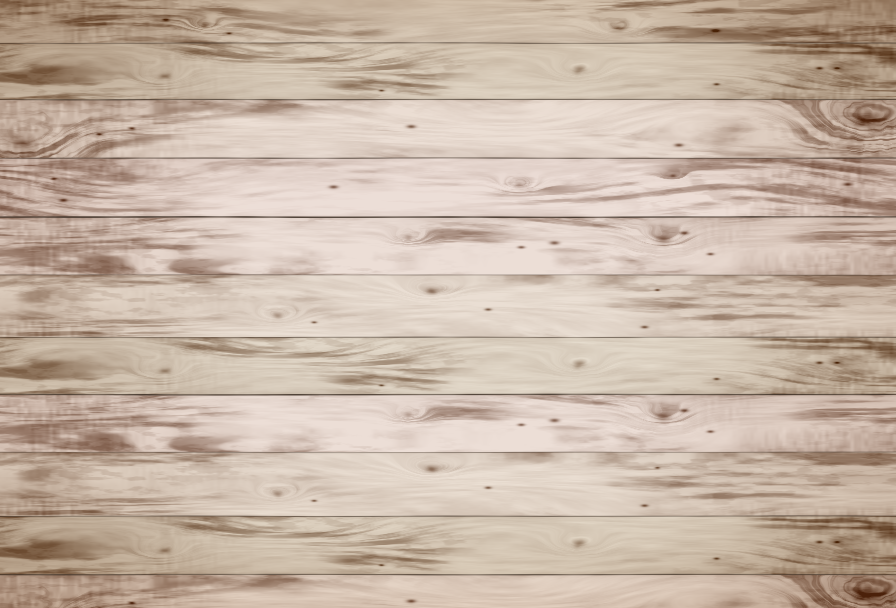
Give the GLSL for this texture, as a WebGL 2 fragment shader.

```glsl
#version 300 es
precision highp float;
uniform vec2 u_resolution;
out vec4 outColor;

const vec3 DARK_WOOD = vec3(0.54, 0.43, 0.35);
const vec3 PALE_PAINT = vec3(0.875, 0.825, 0.775);
const vec3 GAP = vec3(0.25, 0.20, 0.16);
const vec3 PINK_SHIFT = vec3(0.012, -0.002, 0.018);
const vec3 AGED = vec3(1.0, 0.965, 0.91);

// Board edges from top to bottom, and which plank lies in each row
const float EDGES[12] = float[](1.025, 0.929, 0.836, 0.740, 0.643, 0.548,
                                0.445, 0.351, 0.256, 0.151, 0.055, -0.04);
const int PLANKS[11] = int[](5, 2, 3, 4, 0, 1, 2, 0, 1, 2, 3);

// Per plank: shade, pinkness, strength of the gap above
const vec3 TRAITS[6] = vec3[](vec3(0.0, 0.8, 1.0), vec3(0.03, 0.1, 0.5),
    vec3(0.10, -0.5, 0.65), vec3(0.0, 0.5, 0.8), vec3(-0.03, 1.0, 0.75), vec3(0.12, -0.3, 0.0));

// Two knots per plank: x, height within the board, size
const vec3 KNOTS[12] = vec3[](
    vec3(0.355, 0.6, 0.012), vec3(-0.065, 0.65, 0.007),
    vec3(-0.027, 0.74, 0.009), vec3(-0.28, 0.35, 0.008),
    vec3(-0.465, 0.42, 0.009), vec3(0.216, 0.53, 0.010),
    vec3(0.69, 0.68, 0.022), vec3(-0.70, 0.25, 0.020),
    vec3(0.116, 0.55, 0.007), vec3(0.37, 0.7, 0.005),
    vec3(0.28, 0.25, 0.009), vec3(-0.40, 0.3, 0.006));

float hash(vec2 p) {
    vec3 q = fract(p.xyx * 0.1031);
    q += dot(q, q.yzx + 33.33);
    return fract((q.x + q.y) * q.z);
}

float noise(vec2 p) {
    vec2 i = floor(p), f = fract(p);
    f = f * f * (3.0 - 2.0 * f);
    float low = mix(hash(i), hash(i + vec2(1, 0)), f.x);
    float high = mix(hash(i + vec2(0, 1)), hash(i + vec2(1, 1)), f.x);
    return mix(low, high, f.y);
}

float fbm(vec2 p) {
    float sum = 0.0, amp = 0.533;
    for (int i = 0; i < 4; i++) {
        sum += amp * noise(p);
        p = p * 2.03 + 17.7;
        amp *= 0.5;
    }
    return sum;
}

// Soft elliptical spot, one at its centre
float spot(vec2 p, vec2 radius) {
    vec2 d = p / radius;
    return exp(-dot(d, d));
}

// Brightness of a plank: 1 is paint, 0 is bare wood
float plankTone(vec2 p, float height, int plank, float side) {
    vec2 q = p + float(plank) * vec2(7.3, 3.1) + 11.0;
    float bulge = 0.0, core = 0.0, specks = 0.0;
    for (int i = 0; i < 2; i++) {
        vec3 k = KNOTS[plank * 2 + i];
        vec2 d = p - vec2(k.x, k.y * height);
        d.y += 0.3 * k.z * (noise(q * 90.0) - 0.5);
        bulge += spot(d, k.z * vec2(4.5, 1.8)) * k.z * 90.0;
        core += spot(d, k.z * vec2(1.0, 0.55)) * (0.5 + 16.0 * k.z);
    }
    // Small dark nail marks
    for (int i = 0; i < 4; i++) {
        vec2 id = vec2(float(plank) * 5.0 + 2.0, float(i) * 3.0 + 1.0);
        vec2 at = vec2(mix(-0.72, 0.72, hash(id)), height * mix(0.15, 0.85, hash(id + 40.0)));
        float size = mix(0.002, 0.0045, hash(id + 80.0));
        specks += spot(p - at, size * vec2(1.8, 0.7));
    }

    // Grain follows a wavy field that swells around knots
    float field = q.y * 45.0 + 2.6 * noise(q * vec2(3.0, 22.0)) + 2.0 * bulge;
    float rings = noise(vec2(q.x * 5.0, field * 2.6));
    float fibres = fbm(vec2(q.x * 16.0, field * 4.0));
    float lines = smoothstep(0.42, 0.72, 0.5 * rings + 0.5 * fibres);

    // Paint worn off in long patches, more towards both ends
    float patches = fbm(q * vec2(4.0, 18.0)) + 0.20 * side + 0.12 * min(bulge, 1.0);
    float wear = smoothstep(0.38, 0.72, patches);
    float flakes = smoothstep(0.48, 0.68, fbm(q * vec2(28.0, 130.0)));
    float weave = noise(q * vec2(170.0, 75.0)) * side * smoothstep(0.45, 0.65, noise(q * vec2(5.0, 12.0)));

    float tone = 1.06 - 0.62 * wear * lines - 0.20 * wear * flakes;
    tone -= 0.30 * (fibres - 0.5) + 0.16 * (noise(q * vec2(3.0, 30.0)) - 0.5);
    tone -= 0.28 * weave + core * mix(0.6, 1.3, rings) + 1.2 * specks;
    return tone;
}

void main() {
    vec2 p = (gl_FragCoord.xy - vec2(0.5 * u_resolution.x, 0.0)) / u_resolution.y;
    float pixel = 1.0 / u_resolution.y;
    vec2 c = gl_FragCoord.xy / u_resolution * 2.0 - 1.0;

    // Find the row and gather the gaps between boards
    int row = 0;
    float gap = 0.0, shadow = 0.0;
    for (int i = 1; i < 11; i++) {
        if (p.y < EDGES[i]) row = i;
        float strength = TRAITS[PLANKS[i]].z;
        float ragged = noise(vec2(p.x * 24.0, float(i) * 9.0));
        float d = abs(p.y - EDGES[i] - 0.0012 * (noise(vec2(p.x * 5.0, float(i))) - 0.5));
        float width = 0.0012 * (0.5 + 0.5 * strength);
        float line = 1.0 - smoothstep(width - 0.5 * pixel, width + 0.5 * pixel, d);
        gap = max(gap, line * strength * mix(0.6, 1.0, ragged));
        shadow = max(shadow, strength * exp(-d * 260.0) * ragged);
    }
    int plank = PLANKS[row];
    vec3 traits = TRAITS[plank];
    float base = EDGES[row + 1];
    float side = smoothstep(0.3, 1.05, abs(c.x));
    float tone = plankTone(vec2(p.x, p.y - base), EDGES[row] - base, plank, side);

    // Darker, warmer borders
    float ends = pow(abs(c.y), 4.0);
    tone -= traits.x + 0.20 * side + 0.20 * ends + 0.18 * side * c.y * c.y + 0.25 * shadow;
    vec3 color = mix(DARK_WOOD, PALE_PAINT, clamp(tone, -0.75, 1.12));
    color += PINK_SHIFT * traits.y;
    color *= mix(vec3(1.0), AGED, clamp(0.6 * ends + 0.3 * side, 0.0, 1.0));
    outColor = vec4(mix(color, GAP, gap * 0.9), 1.0);
}
```
